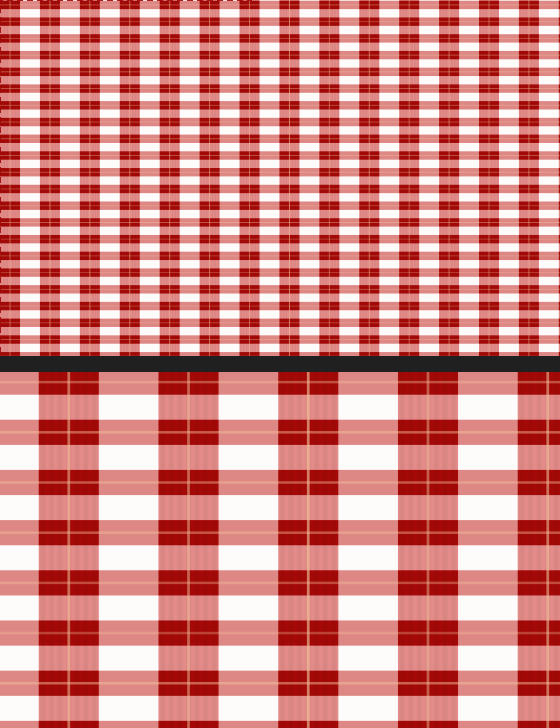
Top: the whole. Bottom: its middle third, enlarged.
Give the GLSL for this pattern, as a Shadertoy shader.

```glsl
// Red and white gingham cloth with fine pale threads along the middle of each band.

const vec2 REPEATS = vec2(14.03, 21.28);      // checks across and down
const vec2 PHASE = vec2(0.0, 0.044);          // start of the first band, in repeats
const vec2 BAND_WIDTH = vec2(0.502, 0.502);   // band share of one repeat
const vec2 THREAD_WIDTH = vec2(0.023, 0.050); // pale thread, in repeats
const vec2 THREAD_OPACITY = vec2(0.55, 0.40);
const float THREAD_VARIATION = 0.45;          // uneven strength between bands
const float WEAVE_COUNT = 14.0;               // fine ribs per repeat
const float WEAVE_DEPTH = 0.025;
const float HEM_WIDTH = 0.0016;               // stitched edge, in canvas widths
const float HEM_TOP_LENGTH = 0.45;            // stitched share of the top edge
const float HEM_DASHES = 56.0;                // stitches per canvas width

const vec3 WHITE = vec3(0.995, 0.988, 0.982);
const vec3 PINK = vec3(0.870, 0.535, 0.525);
const vec3 RED = vec3(0.630, 0.035, 0.028);
const vec3 THREAD = vec3(0.960, 0.760, 0.600);

float hash(float n) {
    n = fract(n * 0.1031);
    n *= n + 33.33;
    n *= n + n;
    return fract(n);
}

// Box-filtered coverage of a stripe at distance d from its centre
vec2 stripe(vec2 d, vec2 width, vec2 pixel) {
    return clamp(0.5 * (width + pixel) - d, vec2(0.0), min(width, pixel)) / pixel;
}

float stitches(float along) {
    return smoothstep(0.15, 0.25, abs(fract(along * HEM_DASHES) - 0.5));
}

void mainImage(out vec4 fragColor, in vec2 fragCoord) {
    vec2 uv = fragCoord / iResolution.xy;
    uv.y = 1.0 - uv.y;
    vec2 pixel = REPEATS / iResolution.xy;

    // Distance to the nearest band centre on each axis
    vec2 cell = uv * REPEATS - PHASE;
    vec2 fromCentre = abs(fract(cell - 0.5 * BAND_WIDTH + 0.5) - 0.5);
    vec2 band = stripe(fromCentre, BAND_WIDTH, pixel);

    // Crossing bands: white ground, pink single, red double
    vec3 color = mix(mix(WHITE, PINK, band.y), mix(PINK, RED, band.y), band.x);

    // Fine upright ribs in the dyed columns, faded when too small to resolve
    float rib = cos(6.2831853 * WEAVE_COUNT * cell.x);
    float resolved = 1.0 - smoothstep(0.3, 0.6, WEAVE_COUNT * pixel.x);
    color *= 1.0 + WEAVE_DEPTH * rib * resolved * band.x;

    // Pale threads with uneven strength
    vec2 index = floor(cell);
    vec2 noise = vec2(hash(index.x + 11.0), hash(index.y + 57.0));
    vec2 strength = THREAD_OPACITY * (1.0 + THREAD_VARIATION * (noise - 0.5));
    vec2 thread = stripe(fromCentre, THREAD_WIDTH, pixel) * strength;
    color = mix(color, THREAD, thread.y);
    color = mix(color, THREAD, thread.x);

    // Stitched red edge along the left and part of the top
    vec2 edge = uv * vec2(1.0, iResolution.y / iResolution.x);
    vec2 hem = clamp(0.5 + (HEM_WIDTH - edge) * iResolution.x, 0.0, 1.0);
    hem *= vec2(stitches(edge.y), stitches(edge.x) * step(uv.x, HEM_TOP_LENGTH));
    color = mix(color, RED, max(hem.x, hem.y));

    fragColor = vec4(color, 1.0);
}
```
